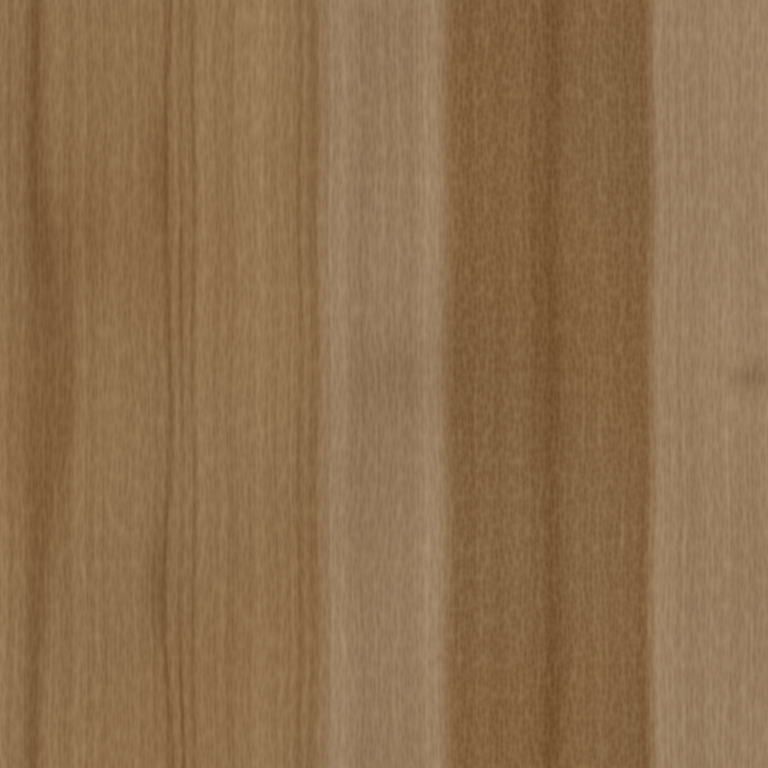
A WebGL 2 fragment shader for this texture:

```glsl
#version 300 es
precision highp float;
// Straight-grained brown wood: broad vertical bands and thin dark streaks set
// the tone, layered sines add growth lines, and stretched cellular noise adds
// fibres and pores. The summed tone is mapped onto a dark-to-light brown ramp.

uniform vec2 u_resolution;
out vec4 fragColor;

const vec3 DARK_WOOD = vec3(0.44, 0.32, 0.20);
const vec3 LIGHT_WOOD = vec3(0.68, 0.57, 0.44);
const vec3 WARM_SHIFT = vec3(0.010, -0.003, -0.024);

vec2 hash2(vec2 p) {
    vec3 q = fract(vec3(p.xyx) * vec3(0.1031, 0.1030, 0.0973));
    q += dot(q, q.yzx + 33.33);
    return fract((q.xx + q.yz) * q.zy);
}

// Distance to the nearest scattered point, centred near zero.
float cellNoise(vec2 p) {
    vec2 cell = floor(p);
    vec2 local = fract(p);
    float nearest = 4.0;
    for (int j = -1; j <= 1; j++) {
        for (int i = -1; i <= 1; i++) {
            vec2 offset = vec2(i, j);
            vec2 d = offset + hash2(cell + offset) - local;
            nearest = min(nearest, dot(d, d));
        }
    }
    return sqrt(nearest) - 0.47;
}

// Irregular vertical lines from phase-bent sines of rising frequency.
float growthLines(float x, float y) {
    float sum = 0.0;
    float freq = 75.0;
    for (int i = 0; i < 6; i++) {
        float k = float(i);
        float bend = 1.9 * sin(freq * 0.37 * x + k * 2.3 + 0.5 * sin(y * 5.0 + k));
        sum += sin(freq * x + bend + k * 1.7);
        freq *= 1.53;
    }
    return sum / 6.0;
}

// Slow two-dimensional drift of the tone.
float drift(vec2 p) {
    return 0.5 * sin(p.x * 9.0 + 2.0 * sin(p.y * 5.0 + 1.0))
         + 0.5 * sin(p.y * 13.0 + 2.5 * sin(p.x * 7.0));
}

float streak(float x, float center, float width) {
    float d = (x - center) / width;
    return exp(-d * d);
}

float band(float x, float left, float right, float soft) {
    return smoothstep(left - soft, left + soft, x)
         - smoothstep(right - soft, right + soft, x);
}

float smudge(vec2 p, vec2 center, vec2 size) {
    vec2 d = (p - center) / size;
    return exp(-dot(d, d));
}

// Broad bands, with a bowed dark streak on the left side.
float bandTone(vec2 p, float lightBands, float darkBand) {
    float bow = streak(p.y, 0.50, 0.20);
    float tone = 0.48 + 0.22 * lightBands - 0.17 * darkBand;
    tone -= 0.30 * streak(p.x, 0.046 + 0.022 * bow, 0.011 + 0.020 * bow);
    tone += 0.07 * band(p.x, 0.26, 0.375, 0.02);
    tone -= 0.11 * streak(p.x, 0.50, 0.035);
    tone += 0.10 * streak(p.x, 0.558, 0.012);
    tone -= 0.19 * streak(p.x, 0.715 + 0.004 * sin(p.y * 7.0), 0.020);
    tone -= 0.07 * (streak(p.x, 0.605, 0.016) + streak(p.x, 0.832, 0.014));
    return tone;
}

// Thin dark seams between the bands.
float seamTone(vec2 p) {
    float sway = 0.004 * cos((p.y - 0.5) * 12.0);
    float pulse = 0.6 + 0.4 * sin(p.y * 11.0 + 1.0);
    float tone = 0.28 * streak(p.x, 0.218 + sway, 0.005);
    tone += 0.24 * pulse * streak(p.x, 0.236 + 0.5 * sway, 0.003);
    tone += 0.17 * streak(p.x, 0.252, 0.004);
    tone += 0.10 * streak(p.x, 0.298, 0.004);
    tone += 0.20 * streak(p.x, 0.389, 0.004);
    tone += 0.12 * streak(p.x, 0.411, 0.008);
    return -tone;
}

// Soft shadows where the figure curls.
float figureTone(vec2 p) {
    float tone = 0.13 * smudge(p, vec2(0.10, 0.69), vec2(0.05, 0.08));
    tone += 0.16 * smudge(p, vec2(0.203, 0.78), vec2(0.014, 0.08));
    tone += 0.16 * smudge(p, vec2(0.203, 0.24), vec2(0.014, 0.07));
    tone += 0.11 * smudge(p, vec2(0.52, 0.51), vec2(0.06, 0.05));
    tone += 0.24 * smudge(p, vec2(0.985, 0.51), vec2(0.04, 0.02));
    return -tone;
}

void main() {
    vec2 uv = gl_FragCoord.xy / u_resolution;
    vec2 p = uv + vec2(0.0015 * sin(uv.y * 17.0 + uv.x * 20.0), 0.0);
    float lightBands = band(p.x, 0.42, 0.58, 0.012) + band(p.x, 0.85, 1.2, 0.012);
    float darkBand = band(p.x, 0.585, 0.845, 0.012);

    float tone = bandTone(p, lightBands, darkBand) + seamTone(p) + figureTone(p);
    tone += 0.17 * growthLines(p.x, p.y) * (1.0 - 0.4 * darkBand);
    tone += 0.035 * drift(p);
    tone += 0.24 * cellNoise(p * vec2(190.0, 42.0));
    tone += mix(0.10, 0.22, darkBand) * cellNoise(p * vec2(150.0, 105.0) + 37.0);

    float warmth = 0.55 - 1.1 * lightBands + 0.2 * drift(p.yx + 0.3);
    vec3 color = mix(DARK_WOOD, LIGHT_WOOD, tone) + WARM_SHIFT * warmth;
    fragColor = vec4(clamp(color, 0.0, 1.0), 1.0);
}
```
